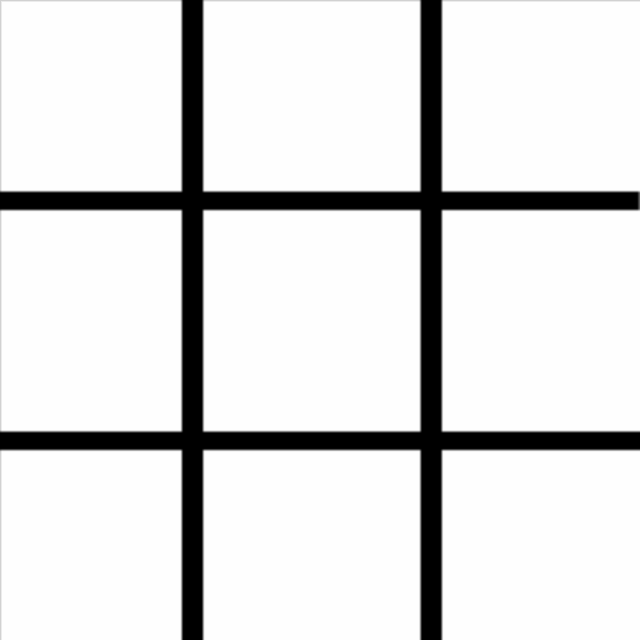
Reproduce this pattern procedurally as a three.js fragment shader.

```glsl
varying vec2 vUv;

// Distance from each axis to the centre of its nearest grid line
vec2 lineDistance(vec2 p, vec2 firstLine, vec2 period) {
  return abs(fract((p - firstLine) / period + 0.5) - 0.5) * period;
}

void main() {
  // Vertical bars are slightly wider than horizontal ones
  vec2 d = lineDistance(vUv, vec2(0.3008, 0.3112), vec2(0.373, 0.375));
  vec2 halfWidth = vec2(0.0166, 0.0144);
  vec2 softness = max(vec2(0.003), fwidth(vUv) * 0.75);
  vec2 gap = smoothstep(halfWidth - softness, halfWidth + softness, d);

  // Faint grey rim along the left and top sides
  float rimDistance = min(vUv.x, 1.0 - vUv.y);
  float paper = mix(0.8, 0.995, smoothstep(0.0, 0.004, rimDistance));
  float shade = paper * gap.x * gap.y;

  // The upper bar fades at its right end
  float barEnd = smoothstep(0.995, 1.0, vUv.x) * step(0.5, vUv.y);
  shade = mix(shade, paper, 0.4 * barEnd);

  gl_FragColor = vec4(vec3(shade), 1.0);
}
```
